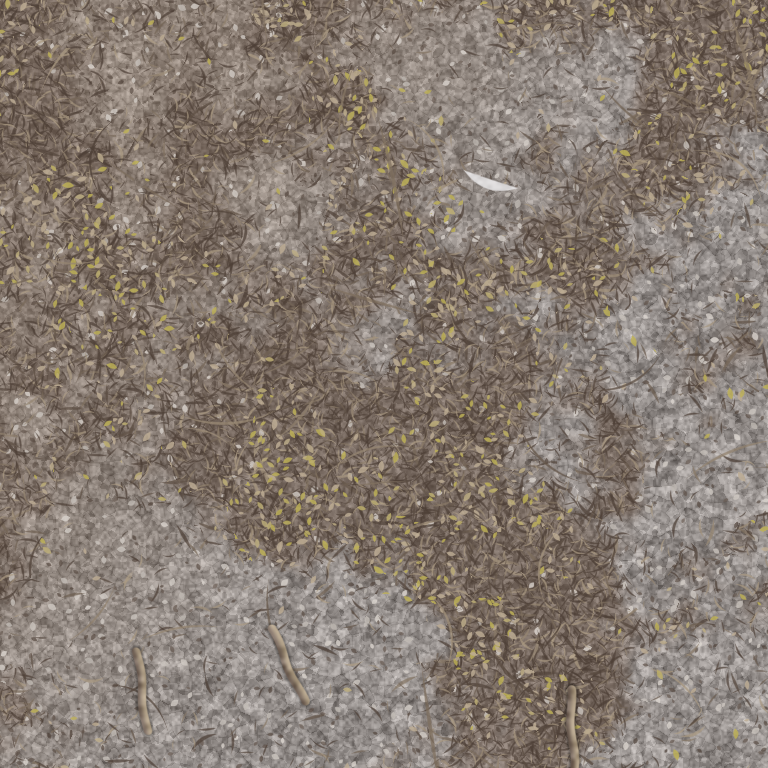
Give the GLSL for this texture, as a WebGL 2 fragment shader.

```glsl
#version 300 es
precision highp float;
// Dusty gravel ground strewn with brown plant litter, yellow leaflets, twigs and sticks.

uniform vec2 u_resolution;
out vec4 fragColor;

const vec3 DUST = vec3(0.590, 0.540, 0.500);
const vec3 STONE = vec3(0.605, 0.582, 0.570);
const vec3 PALE = vec3(0.800, 0.775, 0.750);
const vec3 SOIL = vec3(0.455, 0.395, 0.355);
const vec3 BARK = vec3(0.300, 0.245, 0.210);
const vec3 STRAW = vec3(0.680, 0.615, 0.520);
const vec3 LEAF = vec3(0.740, 0.690, 0.340);
const float LITTER_LEVEL = 0.49;  // higher leaves more bare ground
const float LITTER_SOFT = 0.11;
const float GRAIN = 0.17;
const int FIBRE_LAYERS = 6;
const int STICKS = 3;

vec3 hash3(vec2 p) {
  vec3 q = fract(p.xyx * vec3(0.1031, 0.1030, 0.0973));
  q += dot(q, q.yxz + 33.33);
  return fract((q.xxy + q.yzz) * q.zyx);
}

float noise(vec2 p) {
  vec2 c = floor(p), f = fract(p);
  f = f * f * (3.0 - 2.0 * f);
  float low = mix(hash3(c).x, hash3(c + vec2(1, 0)).x, f.x);
  float high = mix(hash3(c + vec2(0, 1)).x, hash3(c + 1.0).x, f.x);
  return mix(low, high, f.y);
}

float fbm(vec2 p) {
  float sum = 0.0, amp = 0.53;
  for (int i = 0; i < 4; i++) {
    sum += amp * noise(p);
    p = mat2(1.6, 1.2, -1.2, 1.6) * p + 17.0;
    amp *= 0.5;
  }
  return sum;
}

// Cellular noise: x = gap to the cell border, y = random tone of the cell.
vec2 cells(vec2 p) {
  vec2 base = floor(p);
  float near = 9.0, second = 9.0, tone = 0.0;
  for (int k = 0; k < 9; k++) {
    vec2 c = base + vec2(k % 3, k / 3) - 1.0;
    vec3 h = hash3(c);
    float d = length(p - c - h.xy);
    if (d < near) { second = near; near = d; tone = h.z; }
    else second = min(second, d);
  }
  return vec2(second - near, tone);
}

mat2 turn(float a) { return mat2(cos(a), -sin(a), sin(a), cos(a)); }

// Pointed sliver along x, size = half length and half width.
float sliver(vec2 d, vec2 size) {
  float t = d.x / size.x;
  return abs(d.y) - size.y * (1.0 - t * t);
}

// Scattered slivers, one per cell: x = coverage, y = random tone.
vec2 scatter(vec2 p, float scale, vec2 size, float bend, float density, float seed, float px) {
  vec2 q = p * scale + seed * 7.31, base = floor(q), best = vec2(0);
  for (int k = 0; k < 9; k++) {
    vec2 c = base + vec2(k % 3, k / 3) - 1.0;
    vec3 h = hash3(c + seed), r = hash3(c + seed + 51.7);
    vec2 d = turn(6.2832 * h.z) * (q - c - h.xy);
    d.y -= bend * (r.y - 0.5) * d.x * d.x;
    float edge = 0.8 * px * scale;
    float cover = smoothstep(edge, -edge, sliver(d, size * mix(0.6, 1.2, r.z)));
    cover *= step(r.x, density);
    if (cover > best.x) best = vec2(cover, r.y);
  }
  return best;
}

void main() {
  float px = 1.0 / min(u_resolution.x, u_resolution.y);
  vec2 p = gl_FragCoord.xy * px;

  // Litter drifts: a diagonal band, the upper edge and broken patches
  float diagonal = p.y - 0.82 + 0.85 * p.x + 0.08 * sin(9.0 * p.x);
  float drift = fbm(p * 4.2 + 0.5 * noise(p * 7.0) + 3.0);
  drift += 0.13 * exp(-22.0 * diagonal * diagonal) + 0.14 * smoothstep(0.88, 1.0, p.y) - 0.04;
  drift += 0.16 * (noise(p * 38.0) - 0.5);
  float litter = smoothstep(LITTER_LEVEL - LITTER_SOFT, LITTER_LEVEL + LITTER_SOFT, drift);

  // Bare ground, dusty at upper left and stony at lower right
  float stony = smoothstep(0.25, 1.05, p.x + 0.75 * (1.0 - p.y) + 0.3 * (drift - 0.5));
  vec3 col = mix(DUST, STONE, stony);
  vec2 cobble = cells(p * 23.0 + 0.5 * noise(p * 40.0));
  vec2 gravel = cells(p * 68.0), grit = cells(p * 145.0);
  col += stony * (0.07 * smoothstep(0.0, 0.4, cobble.x) - 0.045);
  col += mix(0.05, 0.13, stony) * (gravel.y - 0.5) - 0.05 * smoothstep(0.2, 0.0, gravel.x);
  col += 0.13 * (grit.y - 0.5);
  col = mix(col, SOIL + 0.12 * (grit.y - 0.5), 0.85 * litter);
  col += GRAIN * (noise(p * 270.0) - 0.5) + 0.10 * (fbm(p * 30.0) - 0.5);

  // Pale pebbles and dark crumbs
  vec2 pebble = scatter(p, 48.0, vec2(0.25, 0.16), 0.0, 0.34 - 0.2 * litter, 3.0, px);
  col = mix(col, PALE + 0.14 * (pebble.y - 0.5), 0.8 * pebble.x);
  vec2 crumb = scatter(p, 75.0, vec2(0.30, 0.17), 0.0, 0.20 + 0.25 * litter, 5.0, px);
  col = mix(col, BARK + 0.12 * crumb.y, 0.65 * crumb.x);

  // Matted fibres
  for (int i = 0; i < FIBRE_LAYERS; i++) {
    float n = float(i);
    vec2 fibre = scatter(p, 36.0 + 8.0 * n, vec2(0.62, 0.075), 0.9, 0.05 + 0.72 * litter, 11.0 + n * 5.0, px);
    col = mix(col, mix(BARK, STRAW, smoothstep(0.45, 0.95, fibre.y)), 0.72 * fibre.x);
  }

  // Leaflets in clumps, from straw to yellow
  float clump = litter * smoothstep(0.36, 0.68, noise(p * 11.0 + 8.0));
  for (int i = 0; i < 2; i++) {
    float n = float(i);
    vec2 leaf = scatter(p, 52.0 + 14.0 * n, vec2(0.34, 0.16), 0.6, 0.02 + 0.55 * clump, 61.0 + 9.0 * n, px);
    vec3 tint = mix(STRAW + 0.06, LEAF, smoothstep(0.35, 0.8, leaf.y));
    col = mix(col, tint, 0.85 * leaf.x);
  }

  // Long curved twigs
  for (int i = 0; i < 2; i++) {
    float n = float(i);
    vec2 twig = scatter(p, 7.0 + 4.0 * n, vec2(0.50, 0.015), 1.6, 0.12 + 0.45 * litter, 83.0 + 6.0 * n, px);
    col = mix(col, mix(BARK, STRAW, twig.y), 0.75 * twig.x);
  }

  // Thick sticks with a shaded side
  for (int i = 0; i < STICKS; i++) {
    float n = float(i);
    vec2 mid = vec2(0.185 + 0.10 * n + 0.09 * n * n, 0.10 + 0.05 * sin(2.4 * n));
    vec2 d = turn(-1.45 + 0.3 * sin(1.7 * n)) * (p - mid);
    d.y += 0.002 * sin(75.0 * d.x + n);
    vec2 over = vec2(max(abs(d.x) - 0.052, 0.0), d.y);
    float body = length(over) - 0.0055;
    col *= 1.0 - 0.3 * smoothstep(0.005, 0.0, body);
    vec3 wood = mix(SOIL, STRAW, smoothstep(-0.005, 0.004, d.y)) + 0.2 * (noise(p * 130.0) - 0.5);
    col = mix(col, wood, smoothstep(px, -px, body));
  }

  // One white feather
  vec2 d = turn(-0.32) * (p - vec2(0.638, 0.763));
  d.y -= 5.0 * d.x * d.x - 0.003;
  float feather = sliver(d, vec2(0.037, 0.0065));
  col = mix(col, vec3(0.90, 0.89, 0.89) - 0.1 * noise(p * 160.0), smoothstep(px, -px, feather));

  fragColor = vec4(clamp(col, 0.0, 1.0), 1.0);
}
```
